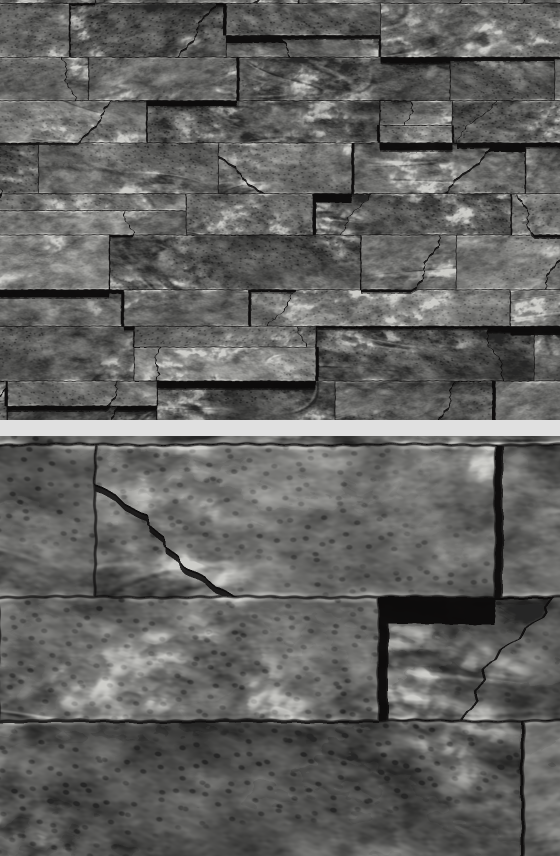
Top: the whole. Bottom: its middle third, enlarged.
Write a Shadertoy shader that draws this texture.

```glsl
// Split-face slate wall: dark grey ledges of uneven depth, lit from above.
#define ROWS 9.2
#define COLUMNS 2.4
#define ROW_JITTER 0.3
#define COLUMN_JITTER 0.75
#define SPLIT_SHARE 0.25
#define BROKEN_SHARE 0.65
#define SHADOW_REACH 0.024
#define JOINT_WIDTH 0.0017
#define BASE_TONE 0.418
#define GRAIN 0.5
#define RELIEF 0.52
#define VEIN 0.13

const vec3 STONE_TINT = vec3(1.0, 1.0, 0.982);
const vec3 SHADOW_COLOR = vec3(0.045, 0.04, 0.04);

struct Slab { float height; float edge; float top; float rim; vec2 id; };

float hash(vec2 p) {
    vec3 q = fract(p.xyx * vec3(0.1031, 0.1030, 0.0973));
    q += dot(q, q.yzx + 33.33);
    return fract((q.x + q.y) * q.z);
}

// Cellular noise: distance to the nearest point, and that point's random value
vec2 cells(vec2 p) {
    vec2 base = floor(p), f = p - base, best = vec2(4.0, 0.0);
    for (int j = -1; j <= 1; j++)
    for (int i = -1; i <= 1; i++) {
        vec2 g = vec2(i, j);
        vec2 d = g + vec2(hash(base + g), hash(base + g + 57.0)) - f;
        if (dot(d, d) < best.x) best = vec2(dot(d, d), hash(base + g + 23.0));
    }
    return vec2(sqrt(best.x), best.y);
}

// Layered sines, each layer bent by the previous one
float layers(vec2 p) {
    float sum = 0.0, amp = 0.5;
    for (int i = 0; i < 5; i++) {
        p = mat2(0.8, 0.6, -0.6, 0.8) * p * 1.7 + 1.3;
        p += 0.6 * sin(p.yx * 1.3);
        sum += amp * sin(p.x) * sin(p.y);
        amp *= 0.62;
    }
    return sum;
}

// Value noise in four octaves, centred on zero
float grit(vec2 p) {
    float sum = 0.0, amp = 0.5;
    for (int k = 0; k < 4; k++) {
        vec2 i = floor(p), f = p - i;
        f = f * f * (3.0 - 2.0 * f);
        vec2 e = vec2(1.0, 0.0);
        float n = mix(mix(hash(i), hash(i + e), f.x),
                      mix(hash(i + e.yx), hash(i + e.xx), f.x), f.y);
        sum += amp * (n - 0.5);
        p = mat2(0.98, 0.2, -0.2, 0.98) * p * 2.03 + 17.0;
        amp *= 0.72;
    }
    return sum;
}

// Jittered joints along one axis
float joint(float i, float lane, float jitter) {
    return i + jitter * (hash(vec2(i, lane)) - 0.5);
}

float findCell(float x, float lane, float jitter) {
    float i = floor(x);
    if (x < joint(i, lane, jitter)) return i - 1.0;
    return x >= joint(i + 1.0, lane, jitter) ? i + 1.0 : i;
}

float zigzag(float x) { return abs(fract(x) - 0.5); }

// Slab under a point: its depth, edge distances and identity
Slab slabAt(vec2 p) {
    p += 0.0005 * sin(p.yx * vec2(83.0, 47.0)) + 0.0004 * sin(p.yx * 331.0);
    vec2 grid = vec2(COLUMNS, ROWS), g = p * grid + 20.0;
    float row = findCell(g.y, 7.0, ROW_JITTER);
    g.x += 5.0 * hash(vec2(row, 3.0));
    float col = findCell(g.x, row, COLUMN_JITTER);
    vec2 low = vec2(joint(col, row, COLUMN_JITTER), joint(row, 7.0, ROW_JITTER));
    vec2 high = vec2(joint(col + 1.0, row, COLUMN_JITTER), joint(row + 1.0, 7.0, ROW_JITTER));
    vec2 a = (g - low) / grid, b = (high - g) / grid;
    vec2 id = vec2(col, row);

    // Some stones are two thin courses
    if (hash(id + 31.0) < SPLIT_SHARE) {
        float mid = a.y - (a.y + b.y) * mix(0.38, 0.62, hash(id + 47.0));
        if (mid > 0.0) a.y = mid;
        else { b.y = -mid; id.x += 90.0; }
    }
    float height = smoothstep(0.1, 0.9, hash(id + 11.0));

    // Some ends are broken off along a slanted ragged line
    if (hash(id + 8.0) < BROKEN_SHARE) {
        float end = hash(id + 5.0) < 0.5 ? a.x : b.x;
        float slope = 2.4 * (hash(id + 71.0) - 0.5);
        float ragged = 0.03 * zigzag(a.y * 13.0 + id.x * 0.37) + 0.009 * zigzag(a.y * 61.0);
        float reach = 0.02 + 0.12 * hash(id + 19.0);
        if (end < reach + slope * (a.y - 0.05) + ragged) height -= 0.38;
    }
    float rim = min(a.y, b.y);
    return Slab(height, min(rim, min(a.x, b.x)), b.y, rim, id);
}

float band(float v) { return 1.0 - smoothstep(0.0, 0.07, abs(v)); }

// Grey tone of the cleft surface
float surfaceTone(vec2 p, Slab s) {
    vec2 q = p + 7.0 * vec2(hash(s.id + 2.0), hash(s.id + 4.0));
    q.y += 0.3 * (hash(s.id + 6.0) - 0.5) * q.x;
    float rough = layers(q * vec2(5.0, 9.0) + 4.0);
    float ledge = layers(q * vec2(2.2, 7.0) + 9.0);
    vec2 grainScale = vec2(24.0, 46.0);
    float grain = grit(q * grainScale);
    float slope = grit((q - vec2(0.001, 0.0028)) * grainScale) - grain;
    float facet = cells(q * vec2(5.0, 13.0) + 0.35 * vec2(rough, ledge) + grain).y - 0.5;
    float pit = cells(q * vec2(62.0, 84.0)).x;

    float tone = BASE_TONE + 0.15 * (hash(s.id + 13.0) - 0.5) + 0.08 * (s.height - 0.5);
    tone += (RELIEF * slope + GRAIN * grain) * (0.85 + 0.5 * rough);
    tone += 0.09 * rough + 0.06 * facet;
    tone += VEIN * smoothstep(-0.1, 0.35, rough) * (band(ledge) - 0.9 * band(ledge - 0.09));
    // Pale scuffs, dark pits, bright lips and dim recessed tops
    tone += 0.2 * smoothstep(0.02, 0.25, grain) * smoothstep(0.0, 0.45, rough);
    tone -= 0.12 * smoothstep(0.22, 0.08, pit) * smoothstep(0.1, -0.3, ledge);
    tone += (0.1 + 0.4 * grain) * smoothstep(0.005, 0.002, s.rim);
    return tone - 0.09 * (1.0 - s.height) * smoothstep(0.04, 0.0, s.top);
}

// Shadow cast by prouder slabs above and beside
float shadowAt(vec2 p, float height) {
    float shade = 0.0;
    for (int i = 0; i < 6; i++) {
        float t = (float(i) + 0.4) / 6.0, reach = t * SHADOW_REACH;
        float above = slabAt(p + vec2(0.0, reach)).height;
        float left = slabAt(p - vec2(0.35 * reach, 0.0)).height;
        float right = slabAt(p + vec2(0.35 * reach, 0.0)).height;
        float rise = max(above, max(left, right)) - height - t;
        shade = max(shade, smoothstep(-0.04, 0.2, rise));
    }
    return shade;
}

vec3 wall(vec2 p) {
    Slab s = slabAt(p);
    float tone = clamp(surfaceTone(p, s), 0.15, 0.8);
    float gap = 0.7 * smoothstep(JOINT_WIDTH, 0.3 * JOINT_WIDTH, s.edge);
    float dark = max(gap, 0.97 * shadowAt(p, s.height));
    return mix(tone * STONE_TINT, SHADOW_COLOR, dark);
}

void mainImage(out vec4 fragColor, in vec2 fragCoord) {
    // Four samples per pixel smooth every edge
    vec3 color = vec3(0.0);
    for (int i = 0; i < 4; i++) {
        vec2 offset = vec2(i & 1, i >> 1) * 0.5 - 0.25;
        color += wall((fragCoord + offset) / iResolution.y);
    }
    fragColor = vec4(color / 4.0, 1.0);
}
```
